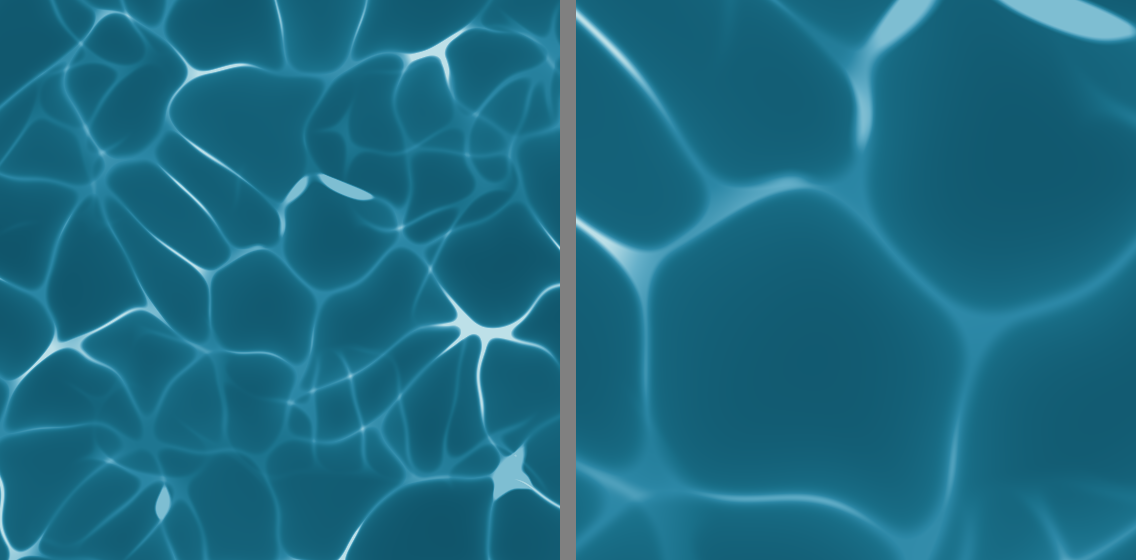
Left, the full canvas; right, a detail of the centre.
A Shadertoy shader for this texture:

```glsl
// Sunlit pool water: a net of bright caustic lines over deep teal.

const vec3 DEEP  = vec3(0.06, 0.33, 0.415);
const vec3 TEAL  = vec3(0.10, 0.44, 0.54);
const vec3 AZURE = vec3(0.17, 0.53, 0.65);
const vec3 SKY   = vec3(0.40, 0.69, 0.79);
const vec3 GLINT = vec3(0.74, 0.88, 0.91);

vec2 hash2(vec2 p) {
    vec3 q = fract(p.xyx * vec3(0.1031, 0.1030, 0.0973));
    q += dot(q, q.yzx + 33.33);
    return fract((q.xx + q.yz) * q.zy);
}

float smoothMin(float a, float b, float k) {
    float h = max(k - abs(a - b), 0.0) / k;
    return min(a, b) - h * h * k * 0.25;
}

// Layered sines, roughly -1 to 1
float swell(vec2 p, float phase) {
    float sum = 0.0, amp = 0.55;
    for (int i = 0; i < 4; i++) {
        p = mat2(0.8, 0.6, -0.6, 0.8) * p * 1.6 + phase;
        sum += amp * sin(p.x + 1.3 * sin(p.y + phase));
        amp *= 0.62;
    }
    return sum;
}

// Bends straight cell walls into curved filaments
vec2 ripple(vec2 p, float phase) {
    p += 0.034 * sin(p.yx * 9.0 + vec2(phase, phase * 1.7 + 2.0));
    p += 0.012 * sin(p.yx * 24.0 + vec2(phase * 2.3, 1.0 - phase));
    return p + 0.004 * sin(p.yx * 51.0 + vec2(4.0, phase));
}

// x: distance to the rounded cell wall, y: random value of the cell
vec2 cellWall(vec2 p, float scale, float rounding) {
    p *= scale;
    vec2 base = floor(p), nearest = vec2(0.0), home = base;
    float best = 1e3;
    for (int y = -1; y <= 1; y++)
    for (int x = -1; x <= 1; x++) {
        vec2 id = base + vec2(x, y);
        vec2 r = id + hash2(id) - p;
        if (dot(r, r) < best) { best = dot(r, r); nearest = r; home = id; }
    }
    float wall = 2.0;
    for (int y = -2; y <= 2; y++)
    for (int x = -2; x <= 2; x++) {
        vec2 id = home + vec2(x, y);
        vec2 r = id + hash2(id) - p;
        vec2 gap = r - nearest;
        if (dot(gap, gap) > 1e-4)
            wall = smoothMin(wall, dot(0.5 * (r + nearest), normalize(gap)), rounding);
    }
    return vec2(max(wall, 0.0) / scale, hash2(home + 71.0).x);
}

float filament(float d, float width) {
    return exp(-d * d / (width * width));
}

// Soft glow that fades at its own rate inside every cell
float glow(vec2 cell, float narrow, float wide) {
    return exp(-cell.x / mix(narrow, wide, cell.y));
}

vec3 waterColour(float light) {
    float t = clamp(light, 0.0, 1.0) * 4.0;
    vec3 c = mix(DEEP, TEAL, min(t, 1.0));
    c = mix(c, AZURE, clamp(t - 1.0, 0.0, 1.0));
    c = mix(c, SKY, clamp(t - 2.0, 0.0, 1.0));
    return mix(c, GLINT, clamp(t - 3.0, 0.0, 1.0));
}

void mainImage(out vec4 fragColor, in vec2 fragCoord) {
    vec2 p = fragCoord / iResolution.y;

    // Broad shading of the water body
    float light = 0.055 + 0.05 * swell(p * 4.0, 1.4);

    // Main net: steady faint lines, focused to white in places
    vec2 net = cellWall(ripple(p, 0.7) + 3.1, 5.5, 0.13);
    float focus = smoothstep(-0.05, 0.85, swell(p * 6.0, 2.6));
    float presence = mix(0.45, 1.0, smoothstep(-0.7, 0.4, swell(p * 5.0, 4.1)));
    light += 0.25 * presence * glow(net, 0.010, 0.032);
    light += 0.22 * presence * filament(net.x, 0.0055);
    light += 0.70 * focus * filament(net.x, mix(0.002, 0.0045, focus));

    // Finer, fainter net crossing beneath
    vec2 veil = cellWall(ripple(p, 3.9) + 9.4, 6.5, 0.16);
    float veilFocus = smoothstep(-0.1, 0.9, swell(p * 5.0, 5.7));
    light += veilFocus * (0.13 * glow(veil, 0.008, 0.030) + 0.24 * filament(veil.x, 0.005));

    // Rare pale folds where a line swells into a lens
    float fold = smoothstep(0.80, 1.25, swell(p * 5.5, 0.9));
    float lens = smoothstep(-0.003, 0.003, 0.017 * fold - net.x) * smoothstep(0.0, 0.3, fold);
    light = mix(light, max(light, 0.82), lens);

    fragColor = vec4(waterColour(light), 1.0);
}
```
